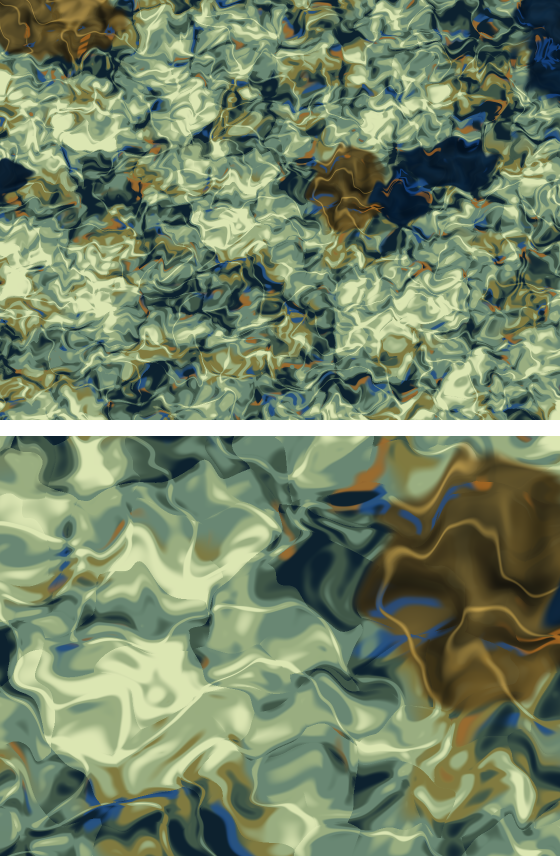
Top: the whole. Bottom: its middle third, enlarged.
A WebGL 2 fragment shader for this texture:

```glsl
#version 300 es
precision highp float;

uniform vec2 u_resolution;
out vec4 fragColor;

// Palette, dark to pale, with warm and glint accents
const vec3 ABYSS = vec3(0.05, 0.13, 0.18);
const vec3 DEEP  = vec3(0.25, 0.34, 0.28);
const vec3 TEAL  = vec3(0.41, 0.53, 0.45);
const vec3 SAGE  = vec3(0.60, 0.68, 0.50);
const vec3 PALE  = vec3(0.86, 0.90, 0.70);
const vec3 OLIVE = vec3(0.50, 0.48, 0.25);
const vec3 BROWN = vec3(0.38, 0.30, 0.13);
const vec3 NAVY  = vec3(0.02, 0.10, 0.18);
const vec3 BLUE  = vec3(0.10, 0.31, 0.62);
const vec3 AMBER = vec3(0.78, 0.46, 0.14);

// Sizes in canvas heights, frequencies per canvas height
const float STONE_FREQ  = 7.0;
const float PEBBLE_FREQ = 17.0;
const float REFRACTION  = 0.013;
const float RIPPLE_FREQ = 30.0;
const float CONTRAST    = 1.3;
const float BRIGHTNESS  = 0.12;
const mat2  TURN = mat2(0.80, 0.60, -0.60, 0.80);

// Centre and radii of large features
const int BOULDERS = 2;
const vec4 BOULDER[BOULDERS] = vec4[](
    vec4(0.13, 0.95, 0.17, 0.09), vec4(0.83, 0.55, 0.09, 0.10));
const int SHADOWS = 4;
const vec4 SHADOW[SHADOWS] = vec4[](
    vec4(1.36, 0.94, 0.13, 0.20), vec4(1.08, 0.61, 0.11, 0.055),
    vec4(0.95, 0.52, 0.055, 0.075), vec4(0.02, 0.57, 0.055, 0.045));

vec2 hash2(vec2 p) {
    vec3 h = fract(vec3(p.xyx) * vec3(0.1031, 0.1030, 0.0973));
    h += dot(h, h.yzx + 33.33);
    return fract((h.xx + h.yz) * h.zy);
}

// Folded, layered sines: a liquid field of about -1 to 1
float swell(vec2 p) {
    float sum = 0.0;
    for (int i = 0; i < 4; i++) {
        p = TURN * p * 1.17 + 1.7 * float(i);
        p += 0.55 * sin(p.yx * vec2(0.9, 1.1));
        sum += sin(p.x + 1.3 * sin(p.y));
    }
    return 0.35 * sum;
}

// Cellular noise: x = centre distance, y = gap to the border, z = cell shade
vec3 cells(vec2 p) {
    vec2 base = floor(p);
    float first = 8.0, second = 8.0, shade = 0.0;
    for (int j = -1; j <= 1; j++)
    for (int i = -1; i <= 1; i++) {
        vec2 id = base + vec2(i, j);
        float d = distance(p, id + 0.1 + 0.8 * hash2(id));
        if (d < first) {
            second = first;
            first = d;
            shade = hash2(id + 71.0).x;
        } else second = min(second, d);
    }
    return vec3(first, second - first, shade);
}

float ellipseMask(vec2 p, vec4 e, float softness) {
    return 1.0 - smoothstep(1.0 - softness, 1.0 + softness, length((p - e.xy) / e.zw));
}

// Tone in 0..1 to colour, with stops set by the share of each colour
vec3 toneColor(float t, float warmth) {
    vec3 middle = mix(TEAL, OLIVE, warmth);
    vec3 c = mix(ABYSS, DEEP, smoothstep(0.05, 0.17, t));
    c = mix(c, middle, smoothstep(0.22, 0.38, t));
    c = mix(c, SAGE, smoothstep(0.56, 0.74, t));
    return mix(c, PALE, smoothstep(0.82, 0.95, t));
}

vec3 water(vec2 p) {
    // Refraction bends everything on the bed
    vec2 bend = vec2(swell(p * RIPPLE_FREQ), swell(p * RIPPLE_FREQ + 9.0));
    vec2 q = p + REFRACTION * bend + 0.004 * sin(p.yx * vec2(95.0, 80.0) + 2.0 * bend);
    vec2 s = q * vec2(0.88, 1.15);

    // Stones, pebbles and bands of light
    vec3 stone = cells(s * STONE_FREQ);
    vec3 pebble = cells(s * PEBBLE_FREQ + 5.0);
    float broad = swell(p * 9.0 + 3.0);
    float fine = swell(s * 48.0);
    float bands = sin(7.0 * swell(s * 20.0 + 13.0) + 9.0 * pebble.x);
    float filament = 1.0 - smoothstep(0.0, 0.16, abs(swell(s * 25.0 + 27.0)));
    float crease = 1.0 - smoothstep(0.0, 0.12, stone.y);

    float level = 0.75 * broad + 0.9 * (stone.z - 0.5) + 0.7 * (pebble.z - 0.5)
                + 0.42 * bands + 0.65 * fine + 0.8 * filament - 0.7 * crease - 0.1;
    float tone = 1.0 / (1.0 + exp(-1.7 * (CONTRAST * level + BRIGHTNESS)));
    float warmth = smoothstep(0.15, 0.5, swell(s * 15.0 + 40.0));
    vec3 color = toneColor(tone, warmth);

    // Brown boulders and deep shadow
    for (int i = 0; i < BOULDERS; i++)
        color = mix(color, BROWN * (0.75 + 0.35 * fine + 0.7 * filament),
                    0.88 * ellipseMask(q, BOULDER[i], 0.07));
    for (int i = 0; i < SHADOWS; i++)
        color = mix(color, NAVY * (1.0 + 0.25 * fine),
                    0.95 * ellipseMask(q + 0.012 * bend, SHADOW[i], 0.10));

    // Prismatic glints beside dark pockets
    float nearDark = smoothstep(0.04, 0.12, tone) * (1.0 - smoothstep(0.22, 0.42, tone));
    float spark = nearDark * smoothstep(0.35, 0.65, swell(s * 36.0 + 61.0));
    vec3 prism = mix(BLUE, AMBER, smoothstep(-0.15, 0.15, swell(s * 24.0 + 83.0)));
    return mix(color, prism, 0.65 * spark);
}

void main() {
    // Four samples per pixel smooth the fine edges
    vec3 sum = vec3(0.0);
    for (int i = 0; i < 4; i++) {
        vec2 offset = 0.5 * vec2(i & 1, i >> 1) - 0.25;
        sum += water((gl_FragCoord.xy + offset) / u_resolution.y);
    }
    fragColor = vec4(0.25 * sum, 1.0);
}
```
